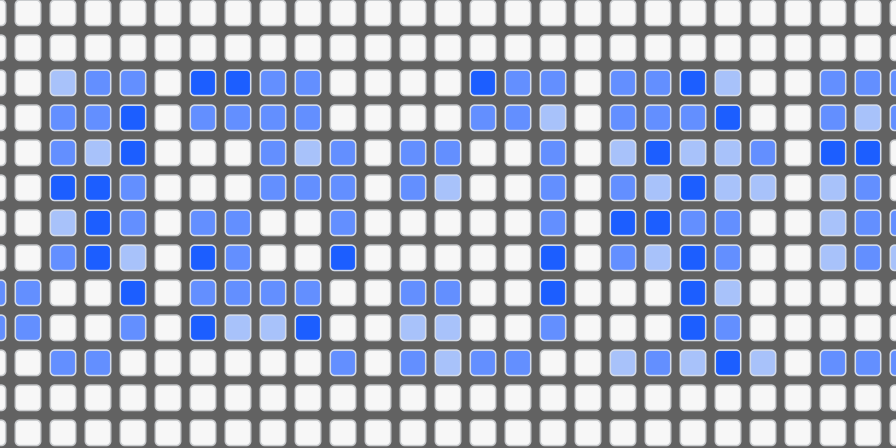
Give the GLSL for this pattern, as a Shadertoy shader.

```glsl
const float ROWS_PER_HEIGHT = 12.8;
const vec2 GRID_SHIFT = vec2(-0.3, 0.133);
const float TILE_HALF = 0.385;
const float CORNER_RADIUS = 0.15;
const float RIM_WIDTH = 0.045;

const vec3 GROUT = vec3(0.385);
const vec3 WHITE = vec3(0.97);
const vec3 RIM_GRAY = vec3(0.78, 0.79, 0.80);
const vec3 RIM_PALE = vec3(0.83, 0.86, 0.91);
const vec3 BLUE_MID = vec3(0.39, 0.56, 1.0);
const vec3 BLUE_LIGHT = vec3(0.66, 0.76, 0.98);
const vec3 BLUE_DEEP = vec3(0.11, 0.37, 1.0);

float hash(vec2 p) {
    vec3 q = fract(p.xyx * vec3(0.1031, 0.1030, 0.0973));
    q += dot(q, q.yzx + 33.33);
    return fract((q.x + q.y) * q.z);
}

float roundedBox(vec2 p, float halfSize, float radius) {
    vec2 d = abs(p) - halfSize + radius;
    return length(max(d, 0.0)) + min(max(d.x, d.y), 0.0) - radius;
}

float coverage(float dist, float pixel) {
    return 1.0 - smoothstep(-0.6 * pixel, 0.6 * pixel, dist);
}

// Blocks two tiles wide, split by a blank column, within the middle rows
bool isBlue(vec2 cell) {
    float column = mod(cell.x + 1.0, 6.0);
    bool inBand = cell.y > 1.5 && cell.y < 10.5;
    bool inGroup = column < 4.5;
    vec2 block = vec2(floor((cell.x + 1.0) / 6.0) * 3.0 + floor(column / 2.0),
                      floor((cell.y - 2.0) / 2.0));
    return inBand && inGroup && hash(block + 17.0) < 0.6;
}

vec3 blueShade(float pick) {
    return pick < 0.58 ? BLUE_MID : pick < 0.79 ? BLUE_LIGHT : BLUE_DEEP;
}

void mainImage(out vec4 fragColor, in vec2 fragCoord) {
    // Grid cells counted from the top row
    vec2 p = vec2(fragCoord.x, iResolution.y - fragCoord.y) / iResolution.y;
    vec2 grid = p * ROWS_PER_HEIGHT + GRID_SHIFT;
    vec2 cell = floor(grid);
    float pixel = ROWS_PER_HEIGHT / iResolution.y;

    // Tile fill and rim
    bool blue = isBlue(cell);
    vec3 fill = blue ? blueShade(hash(cell + 71.0)) : WHITE;
    vec3 rim = blue ? RIM_PALE : RIM_GRAY;

    float dist = roundedBox(grid - cell - 0.5, TILE_HALF, CORNER_RADIUS);
    vec3 color = mix(GROUT, rim, coverage(dist, pixel));
    color = mix(color, fill, coverage(dist + RIM_WIDTH, pixel));
    fragColor = vec4(color, 1.0);
}
```
